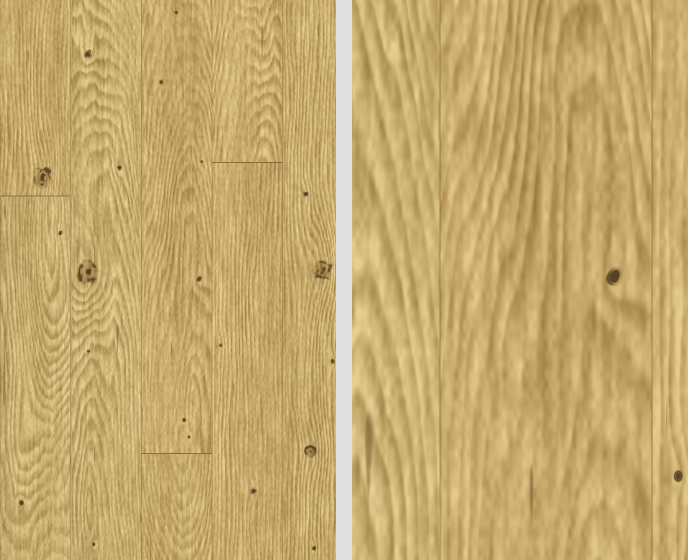
Left: the whole. Right: its middle third, enlarged.
Write a WebGL 2 fragment shader that draws this texture.

```glsl
#version 300 es
precision highp float;

uniform vec2 u_resolution;
out vec4 fragColor;

// Lengths are in canvas heights
const float BOARD_WIDTH = 0.1262;
const float BOARD_LENGTH = 1.5;
const float FIRST_JOINT = 0.65;
const float JOINT_STEP = 0.52;
const float SEAM_WIDTH = 0.0006;
const float RING_DENSITY = 140.0;
const float RING_CONTRAST = 0.54;
const float FIBRE_CONTRAST = 0.58;
const float SPECKLE_CONTRAST = 0.44;
const float BLOTCH_CONTRAST = 0.34;
const float BOARD_CONTRAST = 0.16;
const float MEAN_TONE = 0.595;
const float KNOT_SPACING = 0.11;
const float KNOT_CHANCE = 0.42;
const float KNOT_MIN = 0.0026;
const float KNOT_MAX = 0.017;

const vec3 LATEWOOD = vec3(0.67, 0.55, 0.31);
const vec3 EARLYWOOD = vec3(0.86, 0.76, 0.515);
const vec3 KNOT_WOOD = vec3(0.60, 0.47, 0.25);
const vec3 KNOT_DARK = vec3(0.25, 0.18, 0.09);
const vec3 SEAM_COLOR = vec3(0.45, 0.34, 0.17);
const vec3 WARM_TINT = vec3(0.0, -0.02, -0.025);

float hash(vec2 p) {
    return fract(sin(dot(p, vec2(127.1, 311.7))) * 43758.5453);
}

float noise(vec2 p) {
    vec2 i = floor(p), f = fract(p);
    f = f * f * (3.0 - 2.0 * f);
    return mix(mix(hash(i), hash(i + vec2(1, 0)), f.x),
               mix(hash(i + vec2(0, 1)), hash(i + vec2(1, 1)), f.x), f.y);
}

// x: push on the rings, y: knot body, z: dark rim and core
vec3 knots(vec2 p, vec2 board, float pixel) {
    vec3 result = vec3(0.0);
    float row = floor(p.y / KNOT_SPACING);
    for (int j = -1; j <= 1; j++) {
        vec2 cell = vec2(board.x + 7.0 * board.y, row + float(j));
        if (hash(cell + 3.3) > KNOT_CHANCE) continue;
        vec2 center = vec2(mix(0.12, 0.88, hash(cell + 5.7)) * BOARD_WIDTH,
                           (cell.y + hash(cell + 9.1)) * KNOT_SPACING);
        float size = hash(cell + 13.9);
        float radius = mix(KNOT_MIN, KNOT_MAX, size * size * size);
        vec2 d = (p - center) / radius;
        float dist = length(d * vec2(1.0, 0.85)) + 0.5 * (noise(p * 170.0) - 0.5);
        float soft = max(0.15, pixel / radius);
        float body = 1.0 - smoothstep(1.0 - soft, 1.15 + soft, dist);
        float rimOffset = (dist - 0.85) / 0.2;
        float rim = exp(-rimOffset * rimOffset) * smoothstep(0.4, 0.75, noise(p * 120.0 + 4.0));
        float coreSize = mix(0.75, 0.25, smoothstep(0.004, 0.009, radius));
        float core = 1.0 - smoothstep(coreSize - soft, coreSize + soft, dist);
        vec2 flow = d * vec2(0.42, 0.2);
        result.x += 1.5 * radius * exp(-dot(flow, flow));
        result.y = max(result.y, body);
        result.z = max(result.z, max(rim * 0.75, core * 0.8));
    }
    return result;
}

// Slanted cut through a trunk: nested arches, or nearly straight lines
float ringField(vec2 p, vec2 board, vec2 seed) {
    float straight = step(0.62, hash(board + 21.3));
    float heart = BOARD_WIDTH * mix(mix(0.2, 0.8, hash(board + 2.7)), 2.6, straight);
    float slope = mix(0.19, 0.03, straight);
    float apex = hash(board + 8.2);
    float radius = length(vec2(p.x - heart, slope * (p.y - apex)));
    float warp = mix(0.042, 0.012, straight);
    radius += warp * (noise(p * vec2(14.0, 3.6) + seed) - 0.5);
    radius += 0.010 * (noise(p * vec2(36.0, 8.0) + seed) - 0.5);
    return radius + 0.0035 * (noise(p * vec2(120.0, 18.0) + seed) - 0.5);
}

void main() {
    vec2 p = gl_FragCoord.xy / u_resolution.y;
    float pixel = 1.0 / u_resolution.y;

    // Board layout
    float column = floor(p.x / BOARD_WIDTH);
    float along = p.y - FIRST_JOINT - column * JOINT_STEP;
    vec2 board = vec2(column, floor(along / BOARD_LENGTH));
    vec2 seed = 40.0 * vec2(hash(board + 1.1), hash(board + 6.4));
    vec2 local = vec2(p.x - column * BOARD_WIDTH, p.y);

    // Growth rings, with a slow rise and a sharp late edge
    vec3 knot = knots(local, board, pixel);
    float rings = (ringField(local, board, seed) + knot.x) * RING_DENSITY;
    float phase = fract(rings);
    float latewood = smoothstep(0.1, 0.75, phase) * (1.0 - smoothstep(0.75, 1.0, phase));
    float resolved = 1.0 - smoothstep(0.4, 0.95, fwidth(rings));
    float strength = mix(0.3, 1.4, noise(local * vec2(24.0, 4.0) + seed + 9.0));

    // Tone from rings, fibres, pores and broad stains
    float tone = MEAN_TONE + BOARD_CONTRAST * (hash(board + 4.8) - 0.5);
    tone -= RING_CONTRAST * strength * resolved * (latewood - 0.42);
    tone += FIBRE_CONTRAST * (noise(local * vec2(340.0, 28.0) + seed) - 0.5);
    tone += SPECKLE_CONTRAST * (noise(local * vec2(430.0, 170.0) + seed) - 0.5);
    tone += BLOTCH_CONTRAST * (noise(local * vec2(44.0, 2.2) + seed + 17.0) - 0.5);
    vec3 color = mix(LATEWOOD, EARLYWOOD, clamp(tone, -0.35, 1.2));
    color += WARM_TINT * (hash(board + 15.2) - 0.5);

    // Fine cracks and knots
    float crack = smoothstep(0.95, 0.99, noise(local * vec2(170.0, 9.0) + seed + 31.0));
    color = mix(color, SEAM_COLOR, 0.5 * crack);
    color = mix(color, KNOT_WOOD + 0.16 * (tone - 0.5), 0.65 * knot.y);
    color = mix(color, KNOT_DARK, knot.z);

    // Seams between boards
    float side = min(local.x, BOARD_WIDTH - local.x);
    float end = abs(along - BOARD_LENGTH * round(along / BOARD_LENGTH));
    vec2 seam = 1.0 - smoothstep(vec2(0.0), vec2(SEAM_WIDTH + 0.6 * pixel), vec2(side, end));
    color = mix(color, SEAM_COLOR, max(0.35 * seam.x, 0.75 * seam.y));

    fragColor = vec4(clamp(color, 0.0, 1.0), 1.0);
}
```
